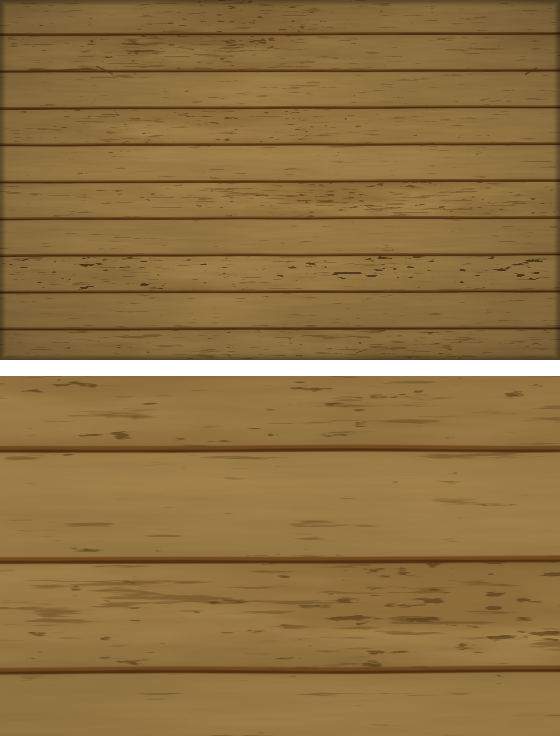
Top: the whole. Bottom: its middle third, enlarged.
A Shadertoy shader for this texture:

```glsl
// Ten weathered, painted horizontal boards with brown seams, flaked paint and darkened borders.

float hash(vec2 p) {
    vec3 q = fract(p.xyx * 0.1031);
    q += dot(q, q.yzx + 33.33);
    return fract((q.x + q.y) * q.z);
}

float noise(vec2 p) {
    vec2 i = floor(p), f = fract(p);
    f = f * f * (3.0 - 2.0 * f);
    return mix(mix(hash(i), hash(i + vec2(1, 0)), f.x),
               mix(hash(i + vec2(0, 1)), hash(i + vec2(1, 1)), f.x), f.y);
}

float fbm(vec2 p) {
    float sum = 0.0, amp = 0.533;
    for (int i = 0; i < 4; i++) {
        sum += amp * noise(p);
        p = p * 2.03 + 17.7;
        amp *= 0.5;
    }
    return sum;
}

float segment(vec2 p, vec2 a, vec2 b) {
    vec2 ab = b - a;
    return length(p - a - ab * clamp(dot(p - a, ab) / dot(ab, ab), 0.0, 1.0));
}

// Worn zone of each board: centre, half width, strength
const vec3 WEAR[10] = vec3[10](
    vec3(0.68, 0.24, 0.85), vec3(0.52, 0.34, 0.95), vec3(1.05, 0.20, 0.20),
    vec3(0.55, 0.40, 0.70), vec3(0.35, 0.30, 0.15), vec3(1.05, 0.48, 0.90),
    vec3(1.15, 0.30, 0.08), vec3(0.50, 0.60, 0.55), vec3(0.90, 0.50, 0.20),
    vec3(0.85, 0.60, 0.70));

// Splinters along the seams: start and end
const vec4 SPLINTERS[4] = vec4[4](
    vec4(0.268, 0.185, 0.310, 0.203), vec4(0.08, 0.196, 0.268, 0.193),
    vec4(1.455, 0.206, 1.485, 0.191), vec4(1.165, 0.404, 1.200, 0.397));

void mainImage(out vec4 fragColor, in vec2 fragCoord) {
    vec2 uv = fragCoord / iResolution.xy;
    float pixel = 1.0 / iResolution.y;
    vec2 p = vec2(uv.x * 1.55, 1.0 - uv.y);    // y runs down the wall

    // Slightly tilted, wavering boards
    float pitch = 0.1023;
    float waver = 0.0016 * (noise(vec2(p.x * 6.0, floor(p.y / pitch + 0.5) * 9.0)) - 0.5);
    float board = (p.y + 0.004 * uv.x + waver - 0.0968) / pitch + 1.0;
    float row = clamp(floor(board), 0.0, 9.0);
    float seam = (board - floor(board + 0.5)) * pitch;
    vec2 grainPos = p + vec2(row * 7.3, row * 3.1);

    // Paint with cloudy tone and fine grain
    float cloud = fbm(grainPos * vec2(3.0, 9.0));
    float grain = fbm(grainPos * vec2(9.0, 130.0));
    vec3 color = vec3(0.618, 0.492, 0.28);
    color *= 0.99 + 0.13 * (cloud - 0.5) + 0.09 * (grain - 0.5) + 0.04 * (hash(vec2(row, 4.0)) - 0.5);

    // Brown stains, fine flakes and hairline cracks inside the worn zone
    vec3 zone = WEAR[int(row)];
    float reach = (p.x - zone.x) / zone.y;
    float wear = zone.z * (0.25 + 0.75 * exp(-reach * reach));
    float patches = smoothstep(0.3, 0.7, fbm(grainPos * vec2(5.0, 24.0) + 5.0));
    color = mix(color, vec3(0.42, 0.29, 0.13), 0.42 * wear * patches);

    float flakes = fbm(grainPos * vec2(36.0, 170.0) + 31.0);
    float limit = 0.83 - 0.13 * wear - 0.12 * wear * patches;
    color = mix(color, vec3(0.32, 0.22, 0.10), 0.62 * smoothstep(limit, limit + 0.12, flakes));

    float cracks = fbm(grainPos * vec2(15.0, 210.0) + 63.0);
    color = mix(color, vec3(0.36, 0.25, 0.11), 0.42 * smoothstep(0.70, 0.84, cracks + 0.10 * wear));

    // Bare chips on the eighth board
    float within = fract(board);
    float chipZone = exp(-pow((p.x - 0.98) / 0.13, 2.0) - pow((within - 0.52) / 0.09, 2.0))
                   + exp(-pow((p.x - 1.42) / 0.08, 2.0) - pow((within - 0.50) / 0.22, 2.0));
    float chips = fbm(grainPos * vec2(24.0, 120.0) + 11.0) + 0.20 * chipZone;
    float eighth = step(6.5, row) * step(row, 7.5);
    color = mix(color, vec3(0.25, 0.17, 0.10), 0.8 * eighth * smoothstep(0.73, 0.80, chips));

    // Seams: soft shade, brown lip, dark gap
    float ragged = noise(vec2(p.x * 25.0, floor(board + 0.5) * 5.0));
    color *= 1.0 - 0.10 * exp(-abs(seam) / 0.006);
    float lip = 1.0 - smoothstep(0.0022, 0.0032 + pixel, abs(seam + 0.0006));
    color = mix(color, vec3(0.44, 0.27, 0.11), 0.9 * lip);
    float gap = 1.0 - smoothstep(0.0, 0.0013 + pixel * 0.6, abs(seam - 0.0008) - 0.0006 * ragged);
    color = mix(color, vec3(0.27, 0.16, 0.06), 0.8 * gap);

    // Splinters
    for (int i = 0; i < 4; i++) {
        vec4 s = SPLINTERS[i];
        float d = segment(p + vec2(0.0, 0.004 * (ragged - 0.5)), s.xy, s.zw);
        color = mix(color, vec3(0.34, 0.21, 0.08), 0.65 * (1.0 - smoothstep(0.0006, 0.0012 + pixel, d)));
    }

    // Broad vignette and narrow dark border
    vec2 fromCentre = uv - 0.5;
    color *= 1.0 - 0.5 * dot(fromCentre, fromCentre);
    vec2 border = min(uv, 1.0 - uv) * vec2(1.55, 1.0);
    color *= mix(0.70, 1.0, smoothstep(0.0, 0.02, min(border.x, border.y)));

    fragColor = vec4(color, 1.0);
}
```
